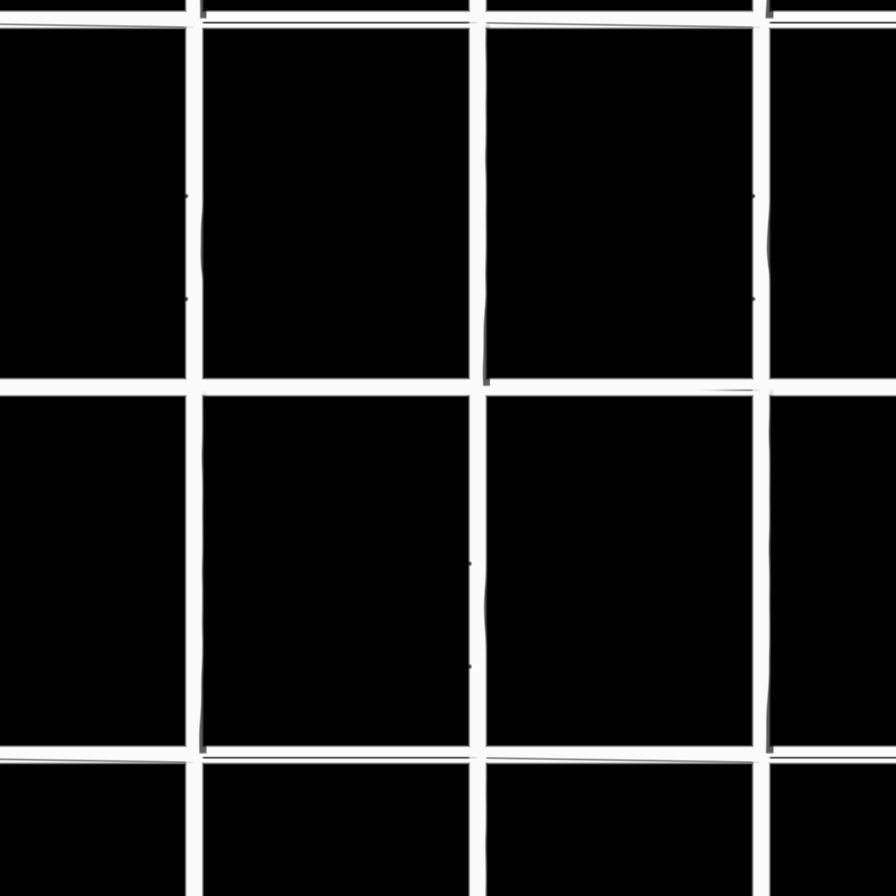
Reproduce this pattern procedurally as a Shadertoy shader.

```glsl
// White window-pane grid on black, with hairline seams, frayed right edges and small nicks.
#define PERIOD vec2(0.3164, 0.4102)   // cell size
#define ORIGIN vec2(0.2168, 0.1576)   // crossing nearest the lower left
#define HALF_WIDTH 0.0096             // half of a line's width
#define SOFTNESS 0.0021               // blur of line edges
#define SEAM_HALF 0.0010              // half of a seam's width
#define FRAY_DEPTH 0.0042             // deepest fray on a vertical line
#define NICK_RADIUS 0.0022
#define LINE_COLOR vec3(0.985)
#define WEAR_COLOR vec3(0.16)

// Soft coverage of the inside of a signed distance.
float cover(float dist, float blur) {
    float w = max(blur, 0.7 / iResolution.y);
    return 1.0 - smoothstep(-w, w, dist);
}

// Layered sines, roughly 0 to 1, shifted per line.
float ripple(float x, float seed) {
    return 0.5 + 0.3 * sin(x * 17.0 + seed * 2.3) + 0.2 * sin(x * 41.0 + seed * 5.1);
}

// Dark hairline inside a horizontal line; t runs along one cell.
float seam(float y, float t, float column, float row) {
    float slanted = mod(column, 2.0);
    float evenRow = 1.0 - mod(row, 2.0);
    float offset = mix(-0.0033, -mix(0.0034, 0.0085, t), slanted * evenRow);
    float strength = mix(0.88, 0.55, slanted);
    float shortTail = step(abs(mod(column, 4.0) - 1.0), 0.5) * smoothstep(0.76, 0.98, t);
    float ends = smoothstep(0.02, 0.035, t) * (1.0 - smoothstep(0.99, 1.0, t));
    float presence = mix(shortTail, 1.0, evenRow);
    return cover(abs(y - offset) - SEAM_HALF, 0.0011) * strength * presence * ends;
}

// Frayed right edge of a vertical line; s runs up one cell.
float fray(float x, float s, float nicked, float seed) {
    float bump = smoothstep(0.26, 0.38, s) * (1.0 - smoothstep(0.40, 0.54, s));
    float foot = 1.0 - smoothstep(0.02, 0.36, s);
    float depth = mix(max(foot, 0.35 * ripple(s, seed)), 0.7 * bump, nicked);
    depth *= FRAY_DEPTH * (0.65 + 0.5 * ripple(s, seed + 1.0));
    float ends = smoothstep(0.0, 0.008, s) * (1.0 - smoothstep(0.97, 1.0, s));
    float inside = cover(HALF_WIDTH - depth - x, 0.0013);
    return inside * cover(x - HALF_WIDTH - 0.004, 0.001) * ends
         * smoothstep(0.0, 0.002, depth) * 0.75;
}

// Pair of specks on the left edge of a vertical line.
float nicks(float x, float s) {
    float mask = 0.0;
    for (int i = 0; i < 2; i++) {
        float height = 0.24 + 0.28 * float(i);
        vec2 p = vec2(x + HALF_WIDTH - 0.0005, (s - height) * PERIOD.y);
        mask = max(mask, cover(length(p) - NICK_RADIUS, 0.0014));
    }
    return mask;
}

void mainImage(out vec4 fragColor, in vec2 fragCoord) {
    vec2 uv = fragCoord / iResolution.xy;
    vec2 grid = (uv - ORIGIN) / PERIOD;
    vec2 nearest = floor(grid + 0.5);       // index of the closest lines
    vec2 cell = floor(grid);
    vec2 along = fract(grid);
    vec2 d = (grid - nearest) * PERIOD;     // offset from the closest lines

    // Grid lines
    float vertical = cover(abs(d.x) - HALF_WIDTH, SOFTNESS);
    float horizontal = cover(abs(d.y) - HALF_WIDTH, SOFTNESS);
    float ink = max(vertical, horizontal);

    // Wear alternates like a checkerboard
    float nicked = mod(nearest.x + cell.y, 2.0);
    float wear = seam(d.y, along.x, cell.x, nearest.y) * (1.0 - 0.8 * vertical);
    wear = max(wear, fray(d.x, along.y, nicked, nearest.x + 3.0 * cell.y));
    wear = max(wear, nicks(d.x, along.y) * nicked * 0.8);

    fragColor = vec4(mix(LINE_COLOR, WEAR_COLOR, wear) * ink, 1.0);
}
```
